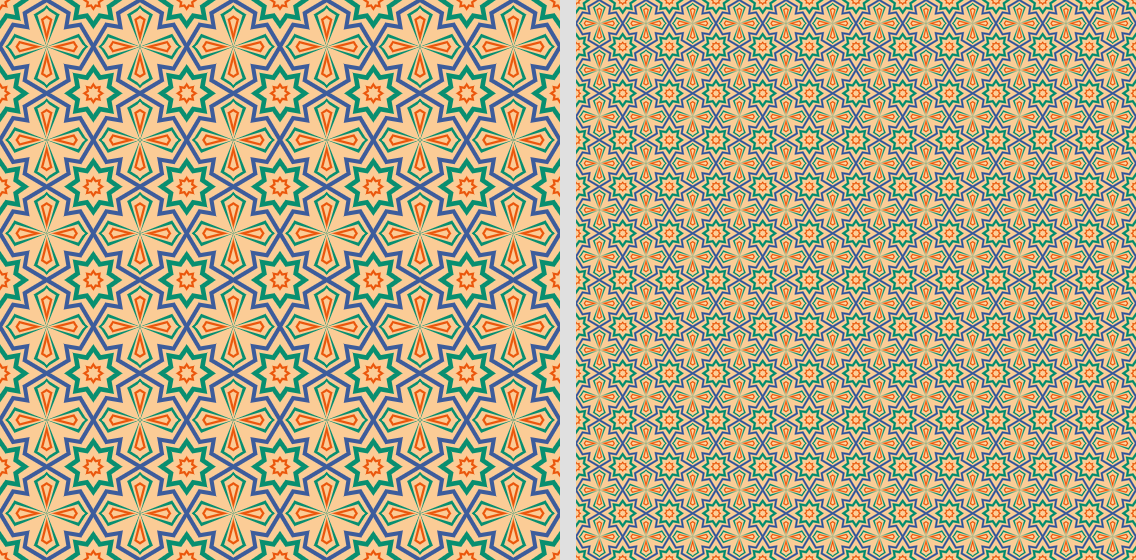
Left: one tile. Right: repeated 2 by 2.
This pattern is drawn by a three.js fragment shader. Its source:

```glsl
varying vec2 vUv;

const float REPEATS = 6.0;
const vec3 CREAM = vec3(0.985, 0.80, 0.59);
const vec3 GREEN = vec3(0.03, 0.56, 0.44);
const vec3 BLUE = vec3(0.24, 0.36, 0.61);
const vec3 ORANGE = vec3(0.92, 0.34, 0.05);

// Signed distance to the line a-b, positive on its right side
float edge(vec2 p, vec2 a, vec2 b) {
  vec2 d = normalize(b - a);
  return dot(p - a, vec2(d.y, -d.x));
}

// Mirror into the octant 0 <= y <= x
vec2 foldOctant(vec2 p) {
  p = abs(p);
  return p.x > p.y ? p : p.yx;
}

// Eight-pointed star with sharp corners
float star(vec2 p, float tip, float notch) {
  vec2 axis = vec2(cos(radians(22.5)), sin(radians(22.5)));
  vec2 normal = vec2(-axis.y, axis.x);
  p = foldOctant(p);
  p -= 2.0 * max(0.0, dot(p, normal)) * normal;
  return edge(p, vec2(tip, 0.0), axis * notch);
}

// Half of a kite lying along x
float kite(vec2 p, float tip, vec2 shoulder, float apex) {
  float cap = edge(p, vec2(tip, 0.0), shoulder);
  float flank = edge(p, shoulder, vec2(apex, 0.0));
  return max(cap, flank);
}

// Petal outline: flanks taper to the centre, the cap keeps its width
float petalRing(vec2 p, float tip, vec2 shoulder, vec2 innerShoulder, float width) {
  vec2 flared = p - vec2(0.012 * smoothstep(0.03, 0.0, p.y), 0.0);
  float cap = edge(flared, vec2(tip, 0.0), shoulder);
  float outer = max(cap, edge(p, shoulder, vec2(0.0)));
  float inner = max(cap + width, edge(p, innerShoulder, vec2(0.0)));
  return max(outer, -inner);
}

// Band of the given width just inside a shape
float inset(float d, float width) {
  return max(d, -d - width);
}

// Band centred on the boundary of a shape
float stroke(float d, float width) {
  return abs(d) - 0.5 * width;
}

vec3 paint(vec3 base, vec3 ink, float d, float pixel) {
  return mix(base, ink, clamp(0.5 - d / pixel, 0.0, 1.0));
}

void main() {
  float pixel = fwidth(vUv.x) * REPEATS;
  vec2 cell = fract(vUv * REPEATS) - 0.5;
  vec2 arm = foldOctant(cell);
  vec2 corner = 0.5 - abs(cell);

  // Interlaced border, crossing at the middle of each cell side
  vec2 bend = vec2(0.36, 0.235);
  float border = max(edge(arm, vec2(0.5, 0.0), bend), edge(arm, bend, vec2(0.21)));
  vec3 color = paint(CREAM, BLUE, stroke(border, 0.044), pixel);

  // Four petals with a kite in each
  float petal = petalRing(arm, 0.432, vec2(0.345, 0.138), vec2(0.325, 0.095), 0.028);
  color = paint(color, GREEN, petal, pixel);
  float core = kite(arm, 0.335, vec2(0.295, 0.062), 0.055);
  color = paint(color, ORANGE, inset(core, 0.024), pixel);

  // Nested stars on the cell corners
  color = paint(color, GREEN, inset(star(corner, 0.312, 0.212), 0.05), pixel);
  color = paint(color, ORANGE, inset(star(corner, 0.115, 0.078), 0.024), pixel);

  gl_FragColor = vec4(color, 1.0);
}
```
